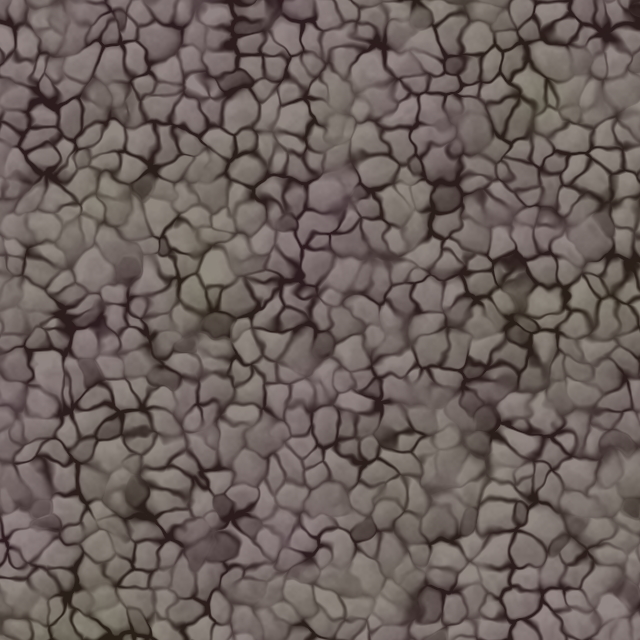
Give the GLSL for this texture, as a Shadertoy shader.

```glsl
// Packed grey-brown gravel, softly lit from the upper left.
// Warped cells with random size, stretch and angle form the stones;
// the gap between the two nearest stones gives seams and dark hollows.

vec2 hash22(vec2 p) {
    vec3 q = fract(p.xyx * vec3(0.1031, 0.1030, 0.0973));
    q += dot(q, q.yzx + 33.33);
    return fract((q.xx + q.yz) * q.zy);
}

float noise(vec2 p) {
    vec2 i = floor(p), f = fract(p);
    f = f * f * (3.0 - 2.0 * f);
    return mix(mix(hash22(i).x, hash22(i + vec2(1, 0)).x, f.x),
               mix(hash22(i + vec2(0, 1)).x, hash22(i + vec2(1, 1)).x, f.x), f.y);
}

vec2 noise2(vec2 p) {
    return vec2(noise(p), noise(p + 57.3)) - 0.5;
}

// Nearest and second nearest stone distance; also the nearest one's offset and id.
vec2 stones(vec2 p, out vec2 offset, out vec2 id) {
    vec2 base = floor(p), nearest = vec2(9.0);
    for (int y = -2; y <= 2; y++)
    for (int x = -2; x <= 2; x++) {
        vec2 cell = base + vec2(x, y);
        vec2 shape = hash22(cell + 91.7);
        vec2 d = p - cell - 0.5 - 0.85 * (hash22(cell + 13.0) - 0.5);
        float angle = 6.2832 * shape.y, c = cos(angle), s = sin(angle);
        float stretch = mix(1.0, 1.3, hash22(cell + 41.0).x);
        vec2 r = mat2(c, -s, s, c) * d * vec2(stretch, 1.0 / stretch);
        float dist = length(r) / mix(0.72, 1.25, shape.x);
        if (dist < nearest.x) {
            nearest = vec2(dist, nearest.x);
            offset = d;
            id = cell;
        } else {
            nearest.y = min(nearest.y, dist);
        }
    }
    return nearest;
}

void mainImage(out vec4 fragColor, in vec2 fragCoord) {
    vec2 uv = fragCoord / iResolution.y;
    vec2 p = uv * 25.0 + 20.0;
    p += 0.55 * noise2(p * 0.9) + 0.22 * noise2(p * 2.6);

    vec2 offset, id;
    vec2 dist = stones(p, offset, id);
    float gap = 1.0 - smoothstep(0.0, 0.3, dist.y - dist.x);
    float hollow = smoothstep(0.48, 0.85, dist.x);
    float body = 1.0 - gap;

    // Stone tone: own shade, slanted light, mottling, and a few sunken stones
    float shade = 0.26 * (hash22(id + 7.0).x - 0.5);
    shade += 0.3 * dot(offset, vec2(-0.5, 0.85));
    shade -= 0.45 * step(hash22(id + 91.7).x, 0.07);
    float tone = 0.91 + body * shade;
    tone += 0.16 * (noise(p * 3.2 + 8.0) - 0.5) + 0.06 * (noise(uv * 190.0) - 0.5);

    // Seams are deep in loose spots and faint where stones are pressed together
    float depth = mix(0.18, 0.95, smoothstep(0.15, 0.85, noise(p * 0.75 + 31.0)));
    tone -= gap * depth + 0.4 * hollow;
    tone += 0.12 * (noise(uv * 5.0 + 3.0) - 0.5);

    vec3 color = mix(vec3(0.20, 0.15, 0.14), vec3(0.53, 0.49, 0.47), clamp(tone, -0.1, 1.1));

    // Broad patches drift between mauve and olive
    float tint = noise(uv * 6.0 + 11.0) + 0.5 * noise(uv * 13.0 + 5.0) - 0.75;
    color += tint * vec3(0.014, -0.016, 0.03);
    fragColor = vec4(color, 1.0);
}
```
